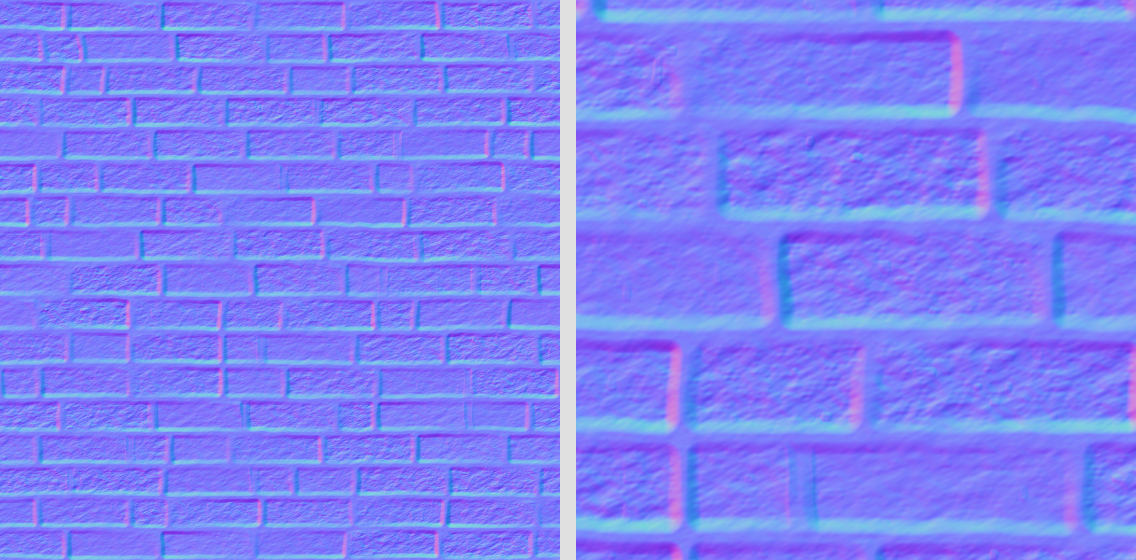
Left, the full canvas; right, a detail of the centre.
Write a WebGL 1 fragment shader that draws this texture map.

```glsl
precision highp float;

uniform vec2 u_resolution;

// Layout, in units of the canvas
const float ROWS = 17.0;
const float FULL_BRICK = 0.164;
const float MID_BRICK = 0.110;
const float SHORT_BRICK = 0.070;
const float EVEN_ROW_SHARE = 0.25;
const float FIRST_JOINT = 0.062;
const float ROW_SHIFT = 0.045;
const float ROW_SHIFT_JITTER = 0.02;
const vec2 MORTAR_WIDTH = vec2(0.0110, 0.0130);
const float CORNER_RADIUS = 0.005;
const float COURSE_DRIFT = 0.007;

// Relief
const float BRICK_HEIGHT = 0.0025;
const float TOP_SOFTNESS = 0.0042;
const float BOTTOM_SOFTNESS = 0.0053;
const float PILLOW_HEIGHT = 0.0006;
const float BRICK_TILT = 0.07;
const float FACE_LEAN = 0.045;
const float FLUSH_JOINT_SHARE = 0.12;
const float FLUSH_JOINT_FILL = 0.75;

// Wear
const float SAG = 0.0050;
const float RAGGEDNESS = 0.0018;
const float GRAIN_SLOPE = 0.072;
const float MORTAR_GRAIN = 0.35;
const float PIT_DEPTH = 0.0004;
const float SAMPLE_STEP = 0.0008;
const vec3 TINT = vec3(0.985, 0.995, 0.985);

float hash(vec2 p) {
  vec3 q = fract(p.xyx * 0.1031);
  q += dot(q, q.yzx + 33.33);
  return fract((q.x + q.y) * q.z);
}

// Value noise that repeats after the given number of cells
float noise(vec2 p, vec2 period) {
  vec2 i = floor(p);
  vec2 f = p - i;
  vec2 u = f * f * f * (f * (f * 6.0 - 15.0) + 10.0);
  vec2 a = mod(i, period);
  vec2 b = mod(i + 1.0, period);
  return mix(mix(hash(a), hash(vec2(b.x, a.y)), u.x),
             mix(hash(vec2(a.x, b.y)), hash(b), u.x), u.y);
}

float tiledNoise(vec2 p, vec2 cells) {
  return noise(p * cells, cells);
}

float bricksInRow(float row) {
  return hash(vec2(row, 71.0)) < EVEN_ROW_SHARE ? 6.0 : 7.0;
}

// Left edge, right edge and index of the brick at x
vec3 findBrick(float x, float row) {
  float count = bricksInRow(row);
  float shortSlot = floor(7.0 * hash(vec2(row, 31.0)));
  float midSlot = mod(shortSlot + 1.0 + floor(6.0 * hash(vec2(row, 53.0))), 7.0);
  vec3 brick = vec3(0.0);
  float edge = 0.0;
  for (int i = 0; i < 7; i++) {
    float slot = float(i);
    float width = FULL_BRICK;
    if (slot == shortSlot) width = SHORT_BRICK;
    if (slot == midSlot) width = MID_BRICK;
    if (count < 6.5) width = 1.0 / 6.0;
    if (slot < count && x >= edge) brick = vec3(edge, edge + width, slot);
    edge += width;
  }
  return brick;
}

// Slanted fine streaks in three octaves of equal slope
float grain(vec2 p) {
  vec2 q = vec2(p.x + p.y, 2.0 * p.y - p.x);
  float sum = 0.0;
  float cells = 50.0;
  for (int i = 0; i < 3; i++) {
    sum += (tiledNoise(q, vec2(cells)) - 0.5) / cells;
    cells *= 2.0;
  }
  return sum * GRAIN_SLOPE;
}

float wallHeight(vec2 p) {
  // Drifting, sagging courses and ragged edges
  vec2 w = p;
  w.y += COURSE_DRIFT * sin(6.28319 * p.y);
  w.y += SAG * (tiledNoise(p, vec2(7.0, 9.0)) - 0.5);
  w.x += SAG * (tiledNoise(p + 0.37, vec2(6.0, 19.0)) - 0.5);
  w.y += RAGGEDNESS * (tiledNoise(p, vec2(45.0)) - 0.5);
  w.x += RAGGEDNESS * (tiledNoise(p + 0.61, vec2(52.0)) - 0.5);

  float row = mod(floor(w.y * ROWS), ROWS);
  float shift = FIRST_JOINT + ROW_SHIFT * (1.0 - mod(row, 2.0));
  shift += ROW_SHIFT_JITTER * hash(vec2(row, 17.0));
  float x = fract(w.x - shift);
  vec3 brick = findBrick(x, row);
  vec2 local = vec2(x - 0.5 * (brick.x + brick.y), (fract(w.y * ROWS) - 0.5) / ROWS);
  vec2 halfSize = 0.5 * (vec2(brick.y - brick.x, 1.0 / ROWS) - MORTAR_WIDTH);

  // Rounded brick face, with some joints almost flush
  vec2 q = abs(local) - halfSize + CORNER_RADIUS;
  float d = length(max(q, 0.0)) + min(max(q.x, q.y), 0.0) - CORNER_RADIUS;
  float soft = mix(BOTTOM_SOFTNESS, TOP_SOFTNESS, smoothstep(-halfSize.y, halfSize.y, local.y));
  float face = 1.0 - smoothstep(-soft, soft, d);
  float course = 1.0 - smoothstep(-soft, soft, abs(local.y) - halfSize.y);
  float joint = mod(brick.z + step(0.0, local.x), bricksInRow(row));
  float flush = step(hash(vec2(joint + 91.0, row)), FLUSH_JOINT_SHARE);
  float height = BRICK_HEIGHT * max(face, flush * FLUSH_JOINT_FILL * course);
  height += PILLOW_HEIGHT * (1.0 - smoothstep(-0.014, 0.006, d));

  // Tilt, grain and pits differ from brick to brick
  vec2 id = vec2(brick.z + 11.0, row + 5.0);
  vec2 tilt = BRICK_TILT * (vec2(hash(id), hash(id + 40.0)) - 0.5);
  tilt.y -= FACE_LEAN;
  float roughness = mix(0.5, 1.5, hash(id + 80.0));
  float pits = smoothstep(0.86, 0.98, tiledNoise(p, vec2(110.0)));
  height += face * (dot(tilt, local) - PIT_DEPTH * roughness * pits);
  return height + grain(p) * mix(MORTAR_GRAIN, roughness, face);
}

void main() {
  vec2 p = gl_FragCoord.xy / u_resolution;
  vec2 e = vec2(SAMPLE_STEP, 0.0);
  vec2 slope = vec2(wallHeight(p + e.xy) - wallHeight(p - e.xy),
                    wallHeight(p + e.yx) - wallHeight(p - e.yx)) / (2.0 * SAMPLE_STEP);
  // Green points down the wall
  vec3 normal = normalize(vec3(-slope.x, slope.y, 1.0));
  gl_FragColor = vec4((normal * 0.5 + 0.5) * TINT, 1.0);
}
```
